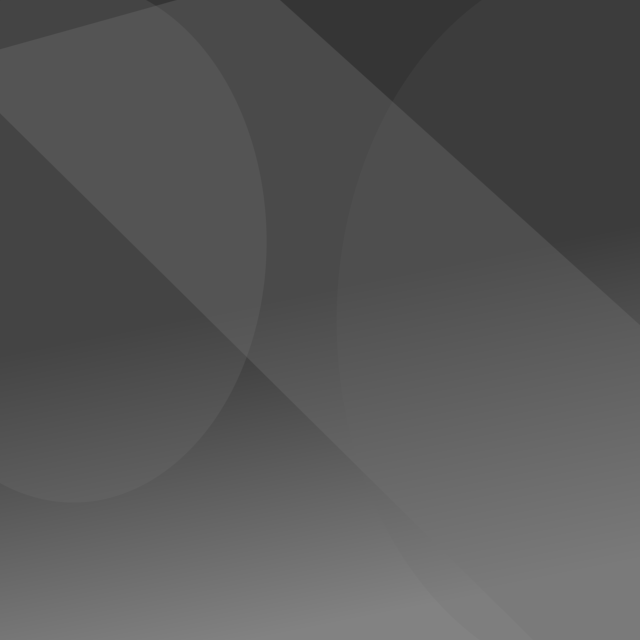
Write a Shadertoy shader that draws this background.

```glsl
// Soft grey abstract backdrop: a tilted vertical gradient from charcoal to mid grey,
// overlaid with two large translucent ellipses and one wide diagonal band.
// Each shape is a signed distance turned into a smooth-edged coverage mask.

const vec3 CHARCOAL = vec3(0.208);
const vec3 MID_GREY = vec3(0.510);
const vec3 BAND_GREY = vec3(0.460);
const vec3 LEFT_GREY = vec3(0.450);
const vec3 RIGHT_GREY = vec3(0.400);

// Approximate signed distance to an ellipse, negative inside
float ellipseDistance(vec2 p, vec2 center, vec2 radii) {
    vec2 q = (p - center) / radii;
    float k = length(q);
    return k * (k - 1.0) / max(length(q / radii), 1e-4);
}

// Signed distance to the line a-b, negative on its left side
float lineDistance(vec2 p, vec2 a, vec2 b) {
    vec2 along = normalize(b - a);
    return dot(p - a, vec2(along.y, -along.x));
}

// Diagonal band: the overlap of three half planes
float bandDistance(vec2 p) {
    float lower = lineDistance(p, vec2(0.0, 0.823), vec2(0.833, 0.0));
    float upper = lineDistance(p, vec2(1.0, 0.492), vec2(0.4375, 1.0));
    float corner = lineDistance(p, vec2(0.276, 1.0), vec2(0.0, 0.923));
    return max(lower, max(upper, corner));
}

// Blends a translucent layer over the colour beneath it
vec3 overlay(vec3 below, vec3 tint, float opacity, float dist, float soft) {
    float coverage = 1.0 - smoothstep(-soft, soft, dist);
    return mix(below, tint, opacity * coverage);
}

// Flat dark top that lightens downwards along a slightly tilted axis
vec3 backdrop(vec2 p) {
    float depth = 1.0 - p.y + 0.2 * p.x;
    float t = clamp((depth - 0.553) / 0.527, 0.0, 1.0);
    return mix(CHARCOAL, MID_GREY, t);
}

void mainImage(out vec4 fragColor, in vec2 fragCoord) {
    vec2 p = fragCoord / iResolution.xy;
    float soft = 0.8 / min(iResolution.x, iResolution.y);

    // Distances to the three shapes
    float leftEllipse = ellipseDistance(p, vec2(0.1146, 0.6224), vec2(0.302, 0.4076));
    float rightEllipse = ellipseDistance(p, vec2(0.966, 0.4987), vec2(0.440, 0.573));
    float band = bandDistance(p);

    // Layers from back to front
    vec3 color = backdrop(p);
    color = overlay(color, LEFT_GREY, 0.24, leftEllipse, soft);
    color = overlay(color, BAND_GREY, 0.325, band, soft);
    color = overlay(color, RIGHT_GREY, 0.15, rightEllipse, soft);

    fragColor = vec4(color, 1.0);
}
```
